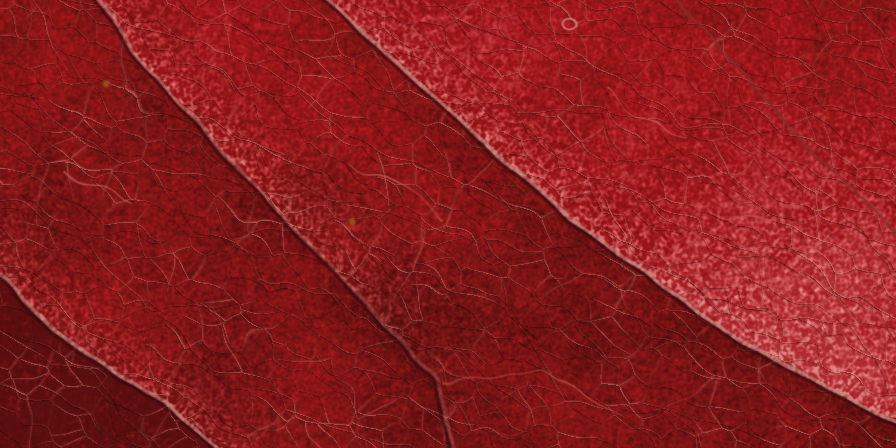
Reproduce this texture procedurally as a Shadertoy shader.

```glsl
// Crimson leaf surface: diagonal ribs, glossy folds and a fine net of veins.
const vec3 DEEP = vec3(.36, .055, .06);
const vec3 CRIMSON = vec3(.5, .08, .08);
const vec3 SCARLET = vec3(.63, .085, .1);
const vec3 ROSE = vec3(.71, .18, .2);
const vec3 GLOSS = vec3(.86, .54, .54);
const vec3 RIB_PALE = vec3(.76, .51, .48);
const vec3 RIB_DULL = vec3(.5, .18, .17);
const vec3 VEIN = vec3(.8, .39, .36);
const vec3 SHADE = vec3(.2, .03, .04);
const vec3 SPOT = vec3(.6, .36, .12);
const vec2 LIGHT = vec2(.45, .89);
const vec2 GLOW_CENTRE = vec2(1.85, .3);
const float FINE_SCALE = 19.0;
const float COARSE_SCALE = 7.5;
const float GRAIN_CONTRAST = .25;

// Ribs, from top to bottom
const vec2 RIB_A[6] = vec2[6](vec2(-.6, 1.01), vec2(-.02, .41), vec2(.117, .263),
  vec2(.19, .215), vec2(.39, .083), vec2(.5, -.01));
const vec2 RIB_B[6] = vec2[6](vec2(.215, 1.01), vec2(.3, .883), vec2(.6, .55),
  vec2(.755, .388), vec2(.977, .154), vec2(1.015, -.01));
const vec2 RIB_C[6] = vec2[6](vec2(.72, 1.01), vec2(1.12, .648), vec2(1.276, .513),
  vec2(1.615, .263), vec2(1.797, .161), vec2(2.13, -.01));
const vec2 RIB_D[6] = vec2[6](vec2(1.5, 1.01), vec2(1.667, .83), vec2(1.797, .674),
  vec2(1.927, .557), vec2(2, .484), vec2(2.5, -.01));
// Strongest side veins, as segments
const vec4 SIDE[8] = vec4[8](vec4(.781, .635, .906, .583), vec4(.906, .583, .99, .523),
  vec4(.143, .615, .292, .552), vec4(.99, .146, 1.211, .172), vec4(1.211, .172, 1.393, .068),
  vec4(1.349, .805, 1.419, .734), vec4(1.419, .734, 1.531, .693), vec4(1.589, .523, 1.732, .51));

vec2 hash2(vec2 p) {
  vec3 q = fract(p.xyx * vec3(.1031, .103, .0973));
  q += dot(q, q.yzx + 33.33);
  return fract((q.xx + q.yz) * q.zy);
}

float corner(vec2 i, vec2 f, vec2 o) { return dot(hash2(i + o) * 2.0 - 1.0, f - o); }

float gradientNoise(vec2 p) {
  vec2 i = floor(p), f = fract(p), u = f * f * (3.0 - 2.0 * f);
  return mix(mix(corner(i, f, vec2(0)), corner(i, f, vec2(1, 0)), u.x),
    mix(corner(i, f, vec2(0, 1)), corner(i, f, vec2(1)), u.x), u.y);
}

float segmentDist(vec2 p, vec2 a, vec2 b) {
  vec2 ab = b - a;
  return length(p - a - ab * clamp(dot(p - a, ab) / dot(ab, ab), 0.0, 1.0));
}

// Signed distance to a rib: positive on its right
float ribSide(vec2 p, vec2 rib[6]) {
  float d = 1e3, x = p.y > .5 ? rib[0].x : rib[5].x;
  for (int i = 0; i < 5; i++) {
    vec2 a = rib[i], b = rib[i + 1];
    d = min(d, segmentDist(p, a, b));
    if (p.y <= a.y && p.y > b.y) x = mix(a.x, b.x, (a.y - p.y) / (a.y - b.y));
  }
  return p.x < x ? -d : d;
}

// Distance to the nearest cell border, and the direction towards it
vec3 cellBorder(vec2 p) {
  vec2 i = floor(p), f = fract(p), nearest = vec2(8), home = vec2(0);
  for (int k = 0; k < 9; k++) {
    vec2 g = vec2(k % 3 - 1, k / 3 - 1), r = g + hash2(i + g) - f;
    if (dot(r, r) < dot(nearest, nearest)) { nearest = r; home = g; }
  }
  vec3 border = vec3(8, 0, 0);
  for (int k = 0; k < 25; k++) {
    vec2 g = home + vec2(k % 5 - 2, k / 5 - 2), r = g + hash2(i + g) - f, n = r - nearest;
    if (dot(n, n) < 1e-4) continue;
    n = normalize(n);
    float d = dot(.5 * (r + nearest), n);
    if (d < border.x) border = vec3(d, n);
  }
  return border;
}

float stroke(float d, float w, float soft) { return 1.0 - smoothstep(w - soft, w + soft, abs(d)); }

void mainImage(out vec4 fragColor, in vec2 fragCoord) {
  float px = 1.0 / iResolution.y, soft = max(px, .003);
  vec2 p = fragCoord * px;
  vec2 wobble = vec2(gradientNoise(p * 13.0), gradientNoise(p * 13.0 + 40.0));
  vec2 q = p + .011 * wobble;
  vec3 rib = vec3(ribSide(q, RIB_A), ribSide(q, RIB_B), ribSide(q, RIB_C));
  float faint = ribSide(q, RIB_D);
  vec3 right = smoothstep(-px, px, rib), left = 1.0 - right;

  // Base tone of each fold, with shadow under the ribs
  vec2 g = p - GLOW_CENTRE;
  float glow = exp(-9.0 * dot(g, g));
  float tone = mix(-.02, .32 + .14 * smoothstep(.5, 1.0, p.y), right.x);
  tone = mix(tone, mix(.25, .58, smoothstep(.25, 1.0, p.y)), right.y);
  tone = mix(tone, .6 + .3 * glow - .1 * smoothstep(0.0, .03, faint), right.z);
  tone -= .17 * dot(left, exp(-abs(rib) / .05));
  float grain = gradientNoise(p * 60.0) + 1.1 * gradientNoise(p * 120.0);
  tone += .28 * gradientNoise(p * 5.0) + .2 * gradientNoise(p * 14.0 + 9.0) + GRAIN_CONTRAST * grain;

  // Sheen on the raised right side of each rib
  vec3 fall = right * exp(-abs(rib) / vec3(.05, .06, .08)) * vec3(left.yz, 1);
  float sheen = dot(fall, vec3(.55, .7 * smoothstep(.1, .6, p.y), .75)) + .5 * glow * right.z;
  vec3 t = clamp(3.0 * (tone + .28 * sheen) - vec3(0, 1, 2), 0.0, 1.0);
  vec3 col = mix(mix(mix(DEEP, CRIMSON, t.x), SCARLET, t.y), ROSE, t.z);
  col = mix(col, GLOSS, clamp(sheen * (.2 + 1.5 * grain), 0.0, .8)) * (1.0 + .12 * grain);

  // Two vein nets, lit on one flank and shaded on the other
  mat2 turn = mat2(.906, .423, -.423, .906);
  float patchy = 1.0;
  for (int k = 0; k < 2; k++) {
    float scale = k == 0 ? FINE_SCALE : COARSE_SCALE, shift = 17.0 * float(k);
    vec3 e = cellBorder(turn * (p + .03 * wobble) * vec2(.75, 1.1) * scale + shift);
    float line = stroke(e.x / scale, .0022, max(px, .0025)), lit = -dot(e.yz * turn, LIGHT);
    patchy = smoothstep(-.25, .4, gradientNoise(p * 9.0 + shift));
    col = mix(col, VEIN + .12 * sheen, line * patchy * (.3 + .5 * max(lit, 0.0)));
    col *= 1.0 - .35 * line * max(-lit, 0.0);
  }
  float side = 1e3;
  for (int k = 0; k < 8; k++) side = min(side, segmentDist(p + .03 * wobble, SIDE[k].xy, SIDE[k].zw));
  col = mix(col, VEIN, (.4 + .4 * patchy) * stroke(side, .0015, soft));

  // Ribs: dark underside, then pale crest
  vec3 crest = vec3(.85, mix(.35, .75, smoothstep(.3, .9, p.y)), .95);
  for (int k = 0; k < 3; k++) {
    col = mix(col, SHADE, .6 * stroke(rib[k] + .008, .004, soft));
    col = mix(col, RIB_PALE, crest[k] * stroke(rib[k], .004, soft) * (.85 + .5 * grain));
  }
  col = mix(col, RIB_DULL, .75 * stroke(faint, .003, soft));

  // Blemishes and one small pale ring
  float spot = min(length(p - vec2(.237, .813)), length(p - vec2(.786, .505)));
  col = mix(col, SPOT, .85 * stroke(spot, .007, .005));
  float ring = length((q - vec2(1.273, .948)) * vec2(.8, 1.1)) - .012;
  col = mix(col, GLOSS, .8 * stroke(ring, .002, soft));
  fragColor = vec4(clamp(col, 0.0, 1.0), 1.0);
}
```
